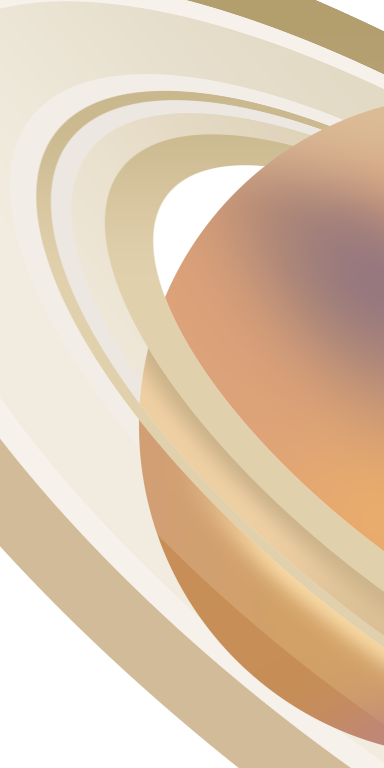
Write a Shadertoy shader that draws this background.

```glsl
// Draws a banded orange planet cropped at the right, circled by tilted cream and tan rings.

const vec2 PLANET_CENTER = vec2(1.224, 0.891);
const float PLANET_RADIUS = 0.862;
const vec3 PALE = vec3(0.965, 0.947, 0.922);

// Soft mask that is 1 where value lies below limit.
float below(float value, float limit, float blur) {
    return 1.0 - smoothstep(limit - blur, limit + blur, value);
}

// Offset in the ring plane: x along the minor axis (positive in front), y along the major one.
vec2 ringPlane(vec2 p) {
    vec2 q = p - PLANET_CENTER;
    return vec2(dot(q, vec2(-0.604, -0.797)) * 2.56, dot(q, vec2(0.797, -0.604)) * 1.028);
}

// Ring size through a point; larger rings drift toward the lower left.
float ringLevel(vec2 plane) {
    float radius = max(length(plane), 0.001);
    float drift = dot(plane / radius, vec2(0.28, 0.17));
    return (radius + 1.03 * drift) / (1.0 + drift);
}

// Elongated soft spot, rotated by angle.
float spot(vec2 p, vec2 center, vec2 size, float angle) {
    float c = cos(angle), s = sin(angle);
    vec2 q = mat2(c, -s, s, c) * (p - center) / size;
    return exp(-dot(q, q));
}

vec3 ringColor(vec2 p, float level, float blur) {
    float shade = smoothstep(0.0, 1.0, p.x * 0.7 + (p.y - 1.3) * 0.6);
    vec3 cream = mix(vec3(0.945, 0.925, 0.875), vec3(0.89, 0.855, 0.775), shade);
    vec3 innerCream = mix(vec3(0.935, 0.905, 0.845), vec3(0.865, 0.815, 0.71), shade);
    vec3 tan1 = mix(vec3(0.82, 0.735, 0.60), vec3(0.70, 0.62, 0.43), smoothstep(0.8, 2.0, p.y));
    vec3 tan2 = mix(vec3(0.88, 0.815, 0.675), vec3(0.79, 0.72, 0.555), smoothstep(1.25, 1.75, p.y));

    // Nested rings, from the outermost inward.
    vec3 color = mix(vec3(1.0), tan1, below(level, 2.37, blur));
    color = mix(color, PALE, below(level, 2.02, blur));
    color = mix(color, cream, below(level, 1.90, blur));
    color = mix(color, PALE - 0.015, below(level, 1.51, blur));
    color = mix(color, tan2, below(level, 1.42, blur));
    color = mix(color, PALE - 0.04, below(level, 1.37, blur));
    color = mix(color, innerCream, below(level, 1.30, blur));
    color = mix(color, tan2, below(level, 1.185, blur));
    return mix(color, vec3(1.0), below(level, 1.017, blur));
}

vec3 planetColor(vec2 p, float level, float front, float blur) {
    // Upper globe: orange side, dusky centre, peach top.
    vec3 upper = mix(vec3(0.865, 0.635, 0.475), vec3(0.92, 0.68, 0.42),
                     spot(p, vec2(1.05, 0.68), vec2(0.32, 0.25), 0.0));
    upper = mix(upper, vec3(0.69, 0.54, 0.45),
                0.85 * spot(p, vec2(0.86, 1.29), vec2(0.48, 0.19), -0.95));
    upper = mix(upper, vec3(0.56, 0.45, 0.50),
                0.85 * spot(p, vec2(1.0, 1.26), vec2(0.32, 0.19), -0.7));
    upper = mix(upper, vec3(0.86, 0.74, 0.60), 0.9 * smoothstep(1.42, 1.72, p.y + 0.1 * p.x - 0.08));

    // Translucent strip between the two front bands.
    vec3 strip = mix(vec3(0.80, 0.70, 0.54), vec3(0.93, 0.81, 0.635), smoothstep(1.17, 1.33, level));
    strip = mix(strip, vec3(0.81, 0.71, 0.55), 0.6 * smoothstep(0.65, 1.0, p.x));

    // Lower globe with a bright edge beside the thin band.
    vec3 lower = mix(vec3(0.82, 0.625, 0.45), vec3(0.82, 0.63, 0.405), smoothstep(0.4, 0.8, p.x));
    float glow = smoothstep(0.42, 0.75, p.x) * exp(-pow((level - 1.42) / 0.09, 2.0));
    lower = mix(lower, vec3(0.96, 0.83, 0.62), glow);
    lower = mix(vec3(0.78, 0.555, 0.34), lower, below(level, 1.74, blur));
    lower = mix(lower, vec3(0.74, 0.52, 0.50), 0.8 * spot(p, vec2(1.02, 0.06), vec2(0.2, 0.12), 0.0));

    vec3 shaded = mix(lower, strip, below(level, 1.40, blur));
    return mix(upper, shaded, front * (1.0 - below(level, 1.10, blur)));
}

void mainImage(out vec4 fragColor, in vec2 fragCoord) {
    vec2 p = fragCoord / iResolution.xy * vec2(1.0, 2.0);
    vec2 plane = ringPlane(p);
    float level = ringLevel(plane);
    float blur = 1.4 / iResolution.x;
    float front = smoothstep(0.0, 0.02, plane.x);

    // The two solid bands pass in front of the planet.
    float bands = below(level, 1.185, blur) - below(level, 1.017, blur)
                + below(level, 1.42, blur) - below(level, 1.37, blur);
    float disk = below(length(p - PLANET_CENTER), PLANET_RADIUS, 0.7 / iResolution.x);

    vec3 color = mix(ringColor(p, level, blur), planetColor(p, level, front, blur),
                     disk * (1.0 - front * bands));
    fragColor = vec4(color, 1.0);
}
```
